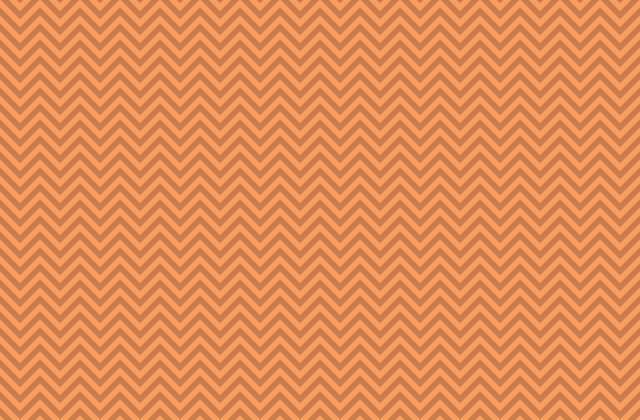
Write a WebGL 1 fragment shader that draws this pattern.

```glsl
precision highp float;

uniform vec2 u_resolution;

// Height of a 45 degree zigzag with peaks at whole numbers
float zigzag(float x) {
  return abs(fract(x) - 0.5);
}

// Signed distance to the dark chevrons, negative inside
float chevronDistance(vec2 p) {
  float row = (p.y + zigzag(p.x) - 0.083) / 0.4;
  float fromCentre = abs(fract(row + 0.75) - 0.5);
  return (fromCentre - 0.25) * 0.4 * 0.70711;
}

void main() {
  // Sixteen zigzags across, rows measured down from the top edge
  float pixel = 16.0 / u_resolution.x;
  vec2 p = vec2(gl_FragCoord.x, u_resolution.y - gl_FragCoord.y) * pixel;

  vec3 darkOrange = vec3(0.78, 0.49, 0.30);
  vec3 lightOrange = vec3(0.98, 0.62, 0.37);

  // Blend across about one pixel at the stripe edges
  float light = smoothstep(-0.7 * pixel, 0.7 * pixel, chevronDistance(p));
  gl_FragColor = vec4(mix(darkOrange, lightOrange, light), 1.0);
}
```
